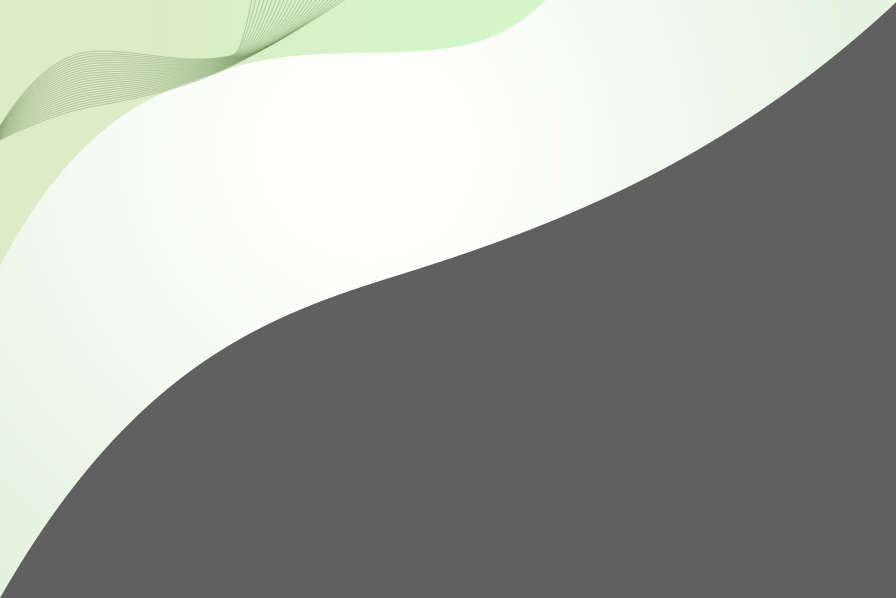
Write a Shadertoy shader that draws this background.

```glsl
// Pale green wave backdrop with a fine line ribbon above a sweeping grey field.

const vec3 GREY = vec3(0.378);
const vec3 WHITE = vec3(0.996, 0.996, 0.992);
const vec3 MIST = vec3(0.895, 0.950, 0.875);
const vec3 OLIVE_TINT = vec3(0.862, 0.920, 0.785);
const vec3 FRESH_TINT = vec3(0.835, 0.962, 0.797);
const vec3 INK = vec3(0.40, 0.52, 0.31);

const vec2 GLOW_CENTER = vec2(0.41, 0.75);
const float GLOW_INNER = 0.12;
const float GLOW_OUTER = 1.0;
const int LINE_COUNT = 24;
const float LINE_WIDTH = 0.0018;
const float LINE_INK = 0.38;

// Cubic through two knots (x, height, slope), straight beyond its ends.
float hermite(float x, vec3 a, vec3 b) {
    float span = b.x - a.x;
    float t = clamp((x - a.x) / span, 0.0, 1.0);
    float s = 1.0 - t;
    float y = s * s * ((1.0 + 2.0 * t) * a.y + t * span * a.z)
            + t * t * ((3.0 - 2.0 * t) * b.y - s * span * b.z);
    return y + a.z * min(x - a.x, 0.0) + b.z * max(x - b.x, 0.0);
}

// Smooth curve through four knots.
float spline(float x, vec3 a, vec3 b, vec3 c, vec3 d) {
    return x < b.x ? hermite(x, a, b)
         : x < c.x ? hermite(x, b, c) : hermite(x, c, d);
}

float greyEdge(float x) {
    vec3 bend = vec3(0.4427, 0.539, 0.465);
    return x < bend.x ? hermite(x, vec3(0.0, 0.0, 2.625), bend)
                      : hermite(x, bend, vec3(1.0, 0.996, 1.395));
}

float greenEdge(float x) {
    return spline(x, vec3(0.0, 0.555, 2.85), vec3(0.260, 0.887, 0.45),
                  vec3(0.456, 0.914, 0.075), vec3(0.609, 1.0, 1.5));
}

// One ribbon strand; k runs from the upper strand to the lower one.
float strand(float x, float k) {
    vec3 start = mix(vec3(0.0, 0.789, 2.4), vec3(0.0, 0.766, 0.75), k);
    vec3 crest = mix(vec3(0.104, 0.914, 0.075), vec3(0.104, 0.822, 0.27), k);
    vec3 waist = mix(vec3(0.260, 0.908, 0.375), vec3(0.260, 0.891, 0.75), k);
    vec3 top = vec3(mix(0.281, 0.384, k), 1.0, mix(7.5, 1.0, sqrt(k)));
    return spline(x, start, crest, waist, top);
}

// Signed distance in pixels from an implicit curve value.
float pixelDistance(float f) {
    return f / max(length(vec2(dFdx(f), dFdy(f))), 1e-6);
}

float above(float f) {
    return clamp(0.5 + pixelDistance(f), 0.0, 1.0);
}

float ribbonInk(vec2 uv) {
    float width = LINE_WIDTH * iResolution.y;
    float ink = 0.0;
    for (int i = 0; i < LINE_COUNT; i++) {
        float k = float(i) / float(LINE_COUNT - 1);
        float d = abs(pixelDistance(uv.y - strand(uv.x, k)));
        ink += clamp(0.5 * width + 0.5 - d, 0.0, min(width, 1.0));
    }
    return 1.0 - exp(-LINE_INK * ink);
}

void mainImage(out vec4 fragColor, in vec2 fragCoord) {
    vec2 uv = fragCoord / iResolution.xy;

    // White glow fading into mist
    vec2 offset = (uv - GLOW_CENTER) * vec2(1.5, 1.0);
    float haze = smoothstep(GLOW_INNER, GLOW_OUTER, length(offset));
    vec3 color = mix(WHITE, MIST, haze);

    // Green wave in the upper left
    vec3 green = mix(OLIVE_TINT, FRESH_TINT, smoothstep(0.12, 0.52, uv.x));
    color = mix(color, green, above(uv.y - greenEdge(uv.x)));

    // Fine strands
    color = mix(color, INK, ribbonInk(uv));

    // Grey field
    color = mix(GREY, color, above(uv.y - greyEdge(uv.x)));
    fragColor = vec4(color, 1.0);
}
```
